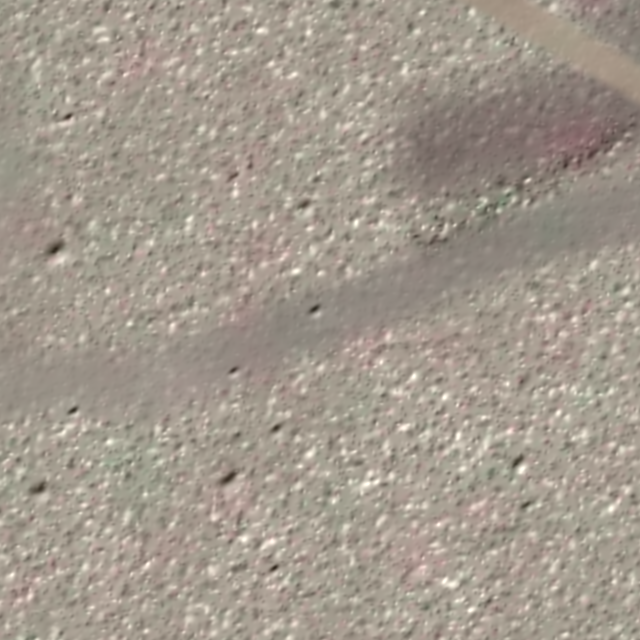
This texture is drawn by a Shadertoy shader. Its source:

```glsl
const vec3 SAND = vec3(0.655, 0.622, 0.572);
const vec3 SILT = vec3(0.555, 0.528, 0.495);
const vec3 DAMP = vec3(0.510, 0.462, 0.440);
const vec3 TRACK = vec3(0.655, 0.590, 0.530);

vec3 hash3(vec2 p) {
    vec3 q = fract(p.xyx * vec3(0.1031, 0.1030, 0.0973));
    q += dot(q, q.yxz + 33.33);
    return fract((q.xxy + q.yzz) * q.zyx);
}

mat2 rotation(float angle) {
    float c = cos(angle), s = sin(angle);
    return mat2(c, -s, s, c);
}

// Soft ellipse with its long axis along the given angle
float softSpot(vec2 p, vec2 radii, float angle) {
    vec2 q = rotation(angle) * p / radii;
    return exp(-dot(q, q));
}

// Cellular sum of light and dark soft grains, centred on zero
float grains(vec2 p, float scale, float seed) {
    p = p * scale + seed;
    vec2 cell = floor(p);
    float sum = 0.0;
    for (int y = -1; y <= 1; y++) {
        for (int x = -1; x <= 1; x++) {
            vec2 id = cell + vec2(x, y);
            vec3 place = hash3(id + 17.0);
            vec3 look = hash3(id + 71.0);
            float radius = mix(0.26, 0.42, place.z);
            float tone = 2.4 * (look.x * look.x - 0.333);
            float angle = 0.7 + 1.6 * (look.y - 0.5);
            sum += tone * softSpot(p - id - place.xy, radius * vec2(1.2, 0.85), angle);
        }
    }
    return sum;
}

// Grains with a faint shadow on their upper left side
float reliefGrains(vec2 p, float scale, float seed) {
    vec2 toLight = vec2(0.30, -0.26) / scale;
    return grains(p, scale, seed) - 0.4 * grains(p + toLight, scale, seed);
}

float segmentDistance(vec2 p, vec2 a, vec2 b) {
    vec2 ab = b - a;
    float t = clamp(dot(p - a, ab) / dot(ab, ab), 0.0, 1.0);
    return length(p - a - t * ab);
}

// Sparse dark hollows, each beside a paler stone
float hollows(vec2 p) {
    float tone = 0.0;
    for (int i = 0; i < 13; i++) {
        vec3 h = hash3(vec2(float(i) * 7.3 + 2.0, 41.0));
        vec2 q = p - vec2(0.06 + 0.85 * h.x * h.x, 0.1 + 0.8 * h.y);
        float size = mix(0.005, 0.012, h.z * h.z);
        tone -= 0.38 * softSpot(q, size * vec2(1.7, 0.75), 0.6);
        tone += 0.20 * softSpot(q - size * vec2(0.8, -1.6), size * vec2(1.6, 0.9), 0.6);
    }
    return tone;
}

void mainImage(out vec4 fragColor, in vec2 fragCoord) {
    vec2 uv = fragCoord / iResolution.y;

    // Uneven ground
    float broad = grains(uv, 5.0, 3.0);
    float patchy = grains(uv, 13.0, 29.0);
    vec2 bent = uv + 0.012 * vec2(patchy, broad);

    // Smooth silt channel climbing to the right
    float channelY = 0.40 + 0.28 * smoothstep(0.1, 1.1, bent.x);
    float across = (bent.y - channelY) / 0.056;
    float channel = exp(-across * across * across * across);
    float edgeSilt = softSpot(bent - vec2(0.0, 0.7), vec2(0.06, 0.17), 0.0);

    // Damp slope, its dark lower rim and the pale track
    float slopeDist = segmentDistance(bent, vec2(0.69, 0.765), vec2(1.02, 0.85));
    float slope = 1.0 - smoothstep(0.02, 0.13, slopeDist);
    float rimDist = segmentDistance(bent, vec2(0.67, 0.625), vec2(0.97, 0.79));
    float rim = exp(-rimDist * rimDist / 0.00053);
    float trackDist = segmentDistance(uv, vec2(0.72, 1.03), vec2(1.05, 0.84));
    float track = 1.0 - smoothstep(0.014, 0.038, trackDist);
    float corner = smoothstep(1.84, 1.92, uv.x + uv.y);

    vec3 color = mix(SAND, SILT, channel * mix(0.55, 1.0, smoothstep(0.1, 0.5, uv.x)));
    color = mix(color, SILT, 0.4 * edgeSilt);
    color = mix(color, DAMP, max(slope, 0.8 * corner));
    color -= 0.075 * rim;
    color = mix(color, TRACK, track);

    // Gravel is strong on open ground and faint on silt
    float gravel = clamp(0.88 + 0.28 * broad + 0.3 * patchy, 0.4, 1.3);
    gravel *= 1.0 - 0.78 * max(channel, edgeSilt);
    gravel *= 1.0 - 0.55 * max(slope, corner);
    gravel = mix(gravel + 0.6 * rim, 0.12, track);
    float tone = 0.21 * reliefGrains(uv, 54.0, 11.0) + 0.14 * reliefGrains(uv, 92.0, 57.0);
    color += tone * gravel * vec3(1.0, 0.99, 0.96);
    color += 0.035 * broad + 0.025 * patchy;
    color += hollows(uv) * (1.0 - track);

    // Faint rosy and greenish tints
    float tint = 0.025 * grains(uv, 9.0, 83.0) + 0.025 * gravel * grains(uv, 42.0, 37.0);
    color += tint * vec3(1.0, -0.4, 0.2);

    fragColor = vec4(clamp(color, 0.0, 1.0), 1.0);
}
```
